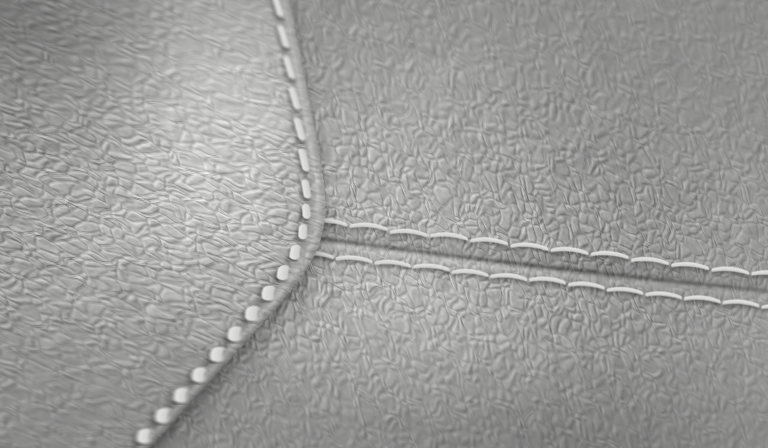
This texture is drawn by a Shadertoy shader. Its source:

```glsl
#define GRAIN_GAIN 0.20
#define CREASE_GAIN 0.075
#define FOCUS_Y 0.48
#define FOCUS_DEPTH 0.29
#define BEND_Y 0.465
#define BEND_WIDTH 0.11
#define ROW_SLOPE 0.117
#define THREAD_RADIUS 0.0048
#define THREAD_LIGHT 0.85

vec2 hash2(vec2 p) {
    vec3 q = fract(vec3(p.xyx) * vec3(0.1031, 0.1030, 0.0973));
    q += dot(q, q.yzx + 33.33);
    return fract((q.xx + q.yz) * q.zy);
}

float noise(vec2 p) {
    vec2 i = floor(p), f = fract(p);
    f = f * f * (3.0 - 2.0 * f);
    return mix(mix(hash2(i).x, hash2(i + vec2(1, 0)).x, f.x),
               mix(hash2(i + vec2(0, 1)).x, hash2(i + vec2(1, 1)).x, f.x), f.y);
}

// Height of pebbled hide: rounded cells divided by creases
float hide(vec2 p, float blur) {
    p += 1.3 * (vec2(noise(p * 0.8), noise(p * 0.8 + 31.0)) - 0.5);
    vec2 cell = floor(p);
    float near = 9.0, next = 9.0;
    for (int j = -1; j <= 1; j++)
        for (int i = -1; i <= 1; i++) {
            vec2 c = cell + vec2(i, j);
            float d = length(c + hash2(c) - p);
            next = min(next, max(near, d));
            near = min(near, d);
        }
    float pebble = smoothstep(-0.1, 0.42 + 0.6 * blur, next - near);
    return 0.55 * pebble + 0.45 * noise(p * 1.6) + 0.5 * noise(p * 0.5);
}

float glow(vec2 p, vec2 center, vec2 size) {
    vec2 q = (p - center) / size;
    return exp(-dot(q, q));
}

float ridge(float x, float width) {
    return exp(-x * x / (width * width));
}

float capsule(vec2 p, float halfLength, float radius) {
    p.x -= clamp(p.x, -halfLength, halfLength);
    return length(p) - radius;
}

float cover(float d, float soft) {
    return 1.0 - smoothstep(-soft, soft, d);
}

// Lay a thread and its cast shadow over the hide
float sew(float shade, float d, float shadowD, float height, float soft) {
    shade *= 1.0 - 0.28 * cover(shadowD, soft + 0.005);
    float lit = THREAD_LIGHT + 0.06 * clamp(height, -1.0, 1.0);
    return mix(shade, lit, cover(d, soft));
}

// One row of gently arched stitches running to the right
float stitchRow(float shade, vec2 p, vec2 start, float pitch, float soft) {
    float along = p.x - start.x;
    float id = floor(along / pitch);
    float u = along - (id + 0.5) * pitch;
    float wobble = (hash2(vec2(id, start.y * 90.0)).x - 0.5) * 0.004;
    float v = p.y - start.y + ROW_SLOPE * along - wobble;
    v += 3.6 * u * u - 0.003 - 0.03 * u;
    float halfLength = pitch * 0.43;
    float radius = THREAD_RADIUS * (1.0 - 130.0 * u * u);
    float d = capsule(vec2(u, v), halfLength, radius);
    float shadowD = capsule(vec2(u, v + 0.007), halfLength, radius);
    return sew(shade, d, shadowD, v / THREAD_RADIUS, soft);
}

void mainImage(out vec4 fragColor, in vec2 fragCoord) {
    vec2 p = fragCoord / iResolution.y;
    float depth = (p.y - FOCUS_Y + 0.06 * (p.x - 0.7)) / FOCUS_DEPTH;
    float blur = 1.0 - exp(-depth * depth);
    float soft = 1.0 / iResolution.y + 0.005 * blur;

    // Curved main seam, measured across its direction
    float dy = p.y - BEND_Y;
    float bend = sqrt(dy * dy + BEND_WIDTH * BEND_WIDTH);
    float slope = 0.36 - 0.56 * dy / bend;
    float stretch = sqrt(1.0 + slope * slope);
    float across = (p.x - (0.734 + 0.36 * dy - 0.56 * bend)) / stretch;
    float low = 1.0 - smoothstep(0.30, 0.60, p.y);
    float edge = across - 0.027 - 0.014 * ridge(p.y - 0.48, 0.2);
    float right = smoothstep(-soft, soft, edge);
    float welt = smoothstep(0.0, 0.012, across) * (1.0 - right);

    // Broad light on both panels
    float leftLight = 0.575 + 0.19 * glow(p, vec2(0.51, 0.74), vec2(0.24, 0.30))
        + 0.08 * glow(p, vec2(0.3, 0.45), vec2(0.4, 0.25))
        - 0.10 * glow(p, vec2(0.0, 1.0), vec2(0.3, 0.2))
        - 0.03 * glow(p, vec2(0.0, 0.0), vec2(0.4, 0.25));
    float rightLight = 0.55 + 0.12 * glow(p, vec2(0.86, 0.64), vec2(0.40, 0.32))
        + 0.11 * glow(p, vec2(0.90, 0.28), vec2(0.42, 0.20))
        + 0.05 * glow(p, vec2(1.72, 0.35), vec2(0.25, 0.4))
        - 0.06 * glow(p, vec2(1.3, 0.0), vec2(0.5, 0.16));
    float shade = mix(leftLight, rightLight, right);

    // Grain relief lit from the upper left, each panel with its own stretch
    bool onRight = edge > 0.0;
    vec2 scale = onRight ? vec2(56.0, 43.0) : vec2(33.0, 62.0);
    vec2 g = p + (onRight ? vec2(0.2 * p.y, 0.0) : vec2(0.25 * p.y, 0.18 * p.x));
    vec2 toLight = vec2(-0.0035, 0.0050) * (1.0 + 0.6 * blur);
    float height = hide(g * scale, blur);
    float relief = height - hide((g + toLight) * scale, blur);
    float haze = 1.0 - 0.35 * smoothstep(1.2, 1.72, p.x);
    float run = p.x - 0.73;
    float groove = p.y - (0.466 - 0.135 * run + 0.018 * run * run);
    float smoothed = 1.0 - 0.6 * max(welt, right * ridge(groove + 0.006, 0.022));
    float grain = GRAIN_GAIN * relief + CREASE_GAIN * (height - 0.83);
    shade += grain * mix(1.0, 0.42, blur) * haze * smoothed;
    shade += 0.09 * (noise(g * scale * 3.1) - 0.5) * (1.0 - 0.9 * blur) * haze;

    // Folded groove between the two stitch rows
    float grooveShade = -0.21 * ridge(groove, 0.006)
        - 0.07 * ridge(groove - 0.018, 0.018)
        + 0.05 * ridge(groove + 0.014, 0.008)
        - 0.04 * ridge(groove + 0.034, 0.012);
    shade += right * grooveShade * haze;
    float rows = stitchRow(shade, p, vec2(0.778, 0.498), 0.0897, soft);
    rows = stitchRow(rows, p, vec2(0.747, 0.428), 0.0864, soft);
    shade = mix(shade, rows, right);

    // Raised welt and the shadow beyond its edge
    float shadowWidth = 0.009 + 0.014 * low;
    shade -= right * (0.13 + 0.10 * low) * exp(-max(edge, 0.0) / shadowWidth);
    shade -= welt * (0.04 + 0.07 * low) * smoothstep(-0.018, 0.0, edge);
    shade += 0.05 * ridge(edge + 0.016, 0.007) * (1.0 - right);
    shade -= 0.10 * ridge(across + 0.002, 0.012);

    // Plump stitches, packed closer and standing steeper below the bend
    float t = 0.574 - p.y;
    float pitch = t < 0.0 ? 0.069 : 0.0456;
    float u = (fract(t / pitch + 0.5) - 0.5) * pitch * stretch;
    float lean = across - u * (0.12 + 0.30 * low) - 7.0 * u * u * low + 0.002;
    float radius = 0.0085 + 0.0025 * low;
    float halfLength = pitch * stretch * 0.37 - radius;
    float d = capsule(vec2(u, lean), halfLength, radius);
    float shadowD = capsule(vec2(u - 0.007, lean + 0.005), halfLength, radius);
    shade = sew(shade, d, shadowD, -lean / radius, soft);

    fragColor = vec4(vec3(clamp(shade, 0.0, 1.0)) * vec3(1.0, 1.0, 0.997), 1.0);
}
```
